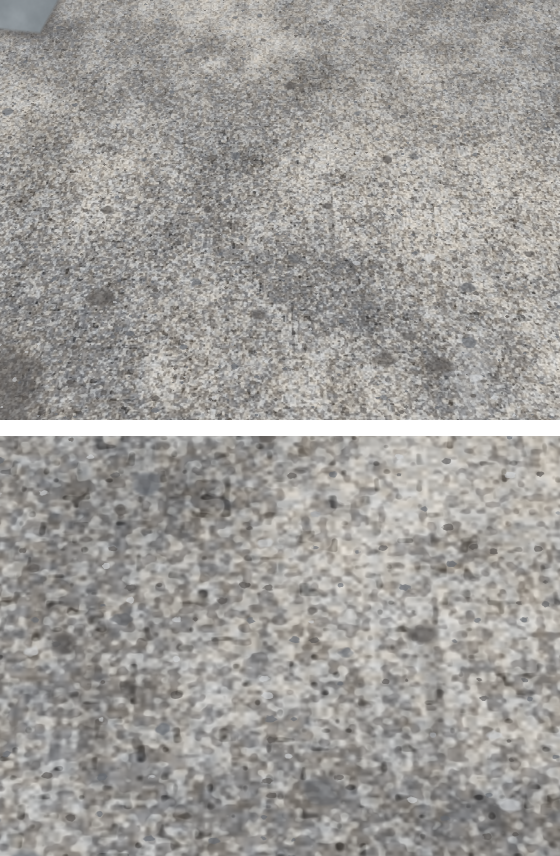
Top, the full canvas; bottom, a detail of the centre.
Reproduce this texture procedurally as a Shadertoy shader.

```glsl
// Weathered concrete floor receding slightly, with cream grit, stains, pebbles and a block corner.

const vec3 CEMENT = vec3(0.550, 0.538, 0.526);
const vec3 GRIT   = vec3(0.722, 0.715, 0.699);
const vec3 DIRT   = vec3(0.330, 0.315, 0.305);
const vec3 SLATE  = vec3(0.390, 0.410, 0.440);
const vec3 CHALK  = vec3(0.830, 0.840, 0.850);
const vec3 BLOCK  = vec3(0.530, 0.560, 0.580);

float hash(vec2 p) {
    vec3 q = fract(vec3(p.xyx) * 0.1031);
    q += dot(q, q.yzx + 33.33);
    return fract((q.x + q.y) * q.z);
}

float noise(vec2 p) {
    vec2 i = floor(p), f = fract(p);
    f = f * f * (3.0 - 2.0 * f);
    float low = mix(hash(i), hash(i + vec2(1, 0)), f.x);
    float high = mix(hash(i + vec2(0, 1)), hash(i + vec2(1, 1)), f.x);
    return mix(low, high, f.y);
}

float fbm(vec2 p) {
    float sum = 0.0, amp = 0.5;
    for (int i = 0; i < 5; i++) {
        sum += amp * noise(p);
        p = mat2(1.6, 1.2, -1.2, 1.6) * p + 7.3;
        amp *= 0.5;
    }
    return sum;
}

// Floor plane coordinates: grains shrink and flatten with height.
vec2 floorPlane(vec2 p) {
    return vec2((p.x - 0.667) * (1.0 + 0.45 * p.y), 1.15 * p.y + 0.36 * p.y * p.y) + 3.0;
}

// Soft blob with a ragged rim.
float stain(vec2 p, vec2 centre, vec2 radii, float softness) {
    float d = length((p - centre) / radii) + 1.1 * (fbm(p * 38.0) - 0.48);
    return 1.0 - smoothstep(1.0 - softness, 1.0 + softness, d);
}

// One optional pebble per cell: x is coverage, y picks its colour.
vec2 pebble(vec2 q, float freq, float share, float seed) {
    vec2 cell = floor(q * freq), f = fract(q * freq);
    vec2 id = cell + seed;
    vec2 centre = 0.3 + 0.4 * vec2(hash(id + 11.0), hash(id + 23.0));
    float radius = mix(0.08, 0.20, hash(id + 37.0));
    vec2 d = (f - centre) * vec2(mix(0.75, 1.1, hash(id + 41.0)), 1.1);
    float rim = length(d) + 0.09 * (noise(q * freq * 9.0) - 0.5);
    float cover = 1.0 - smoothstep(radius - 0.045, radius + 0.045, rim);
    return vec2(cover * step(hash(id), share), hash(id + 53.0));
}

vec3 pebbleColour(float pick) {
    vec3 stone = mix(DIRT, SLATE, smoothstep(0.3, 0.5, pick));
    return mix(stone, CHALK, smoothstep(0.82, 0.88, pick));
}

// Cement with cream grit whose density follows broad worn patches.
vec3 concrete(vec2 q, float height) {
    float worn = fbm(q * 3.2) - 0.48;
    float blotch = fbm(q * 13.0 + 5.0) - 0.48;
    float grain = 0.65 * noise(q * 118.0) + 0.35 * noise(q * 205.0 + 9.0);
    float focus = mix(1.0, 0.62, smoothstep(0.45, 1.0, height));
    float grit = smoothstep(0.34, 0.66, grain + 0.40 * worn + 0.35 * blotch);
    grit = mix(0.5 + 0.8 * (worn + blotch), grit, focus);
    vec3 colour = mix(CEMENT, GRIT, grit);
    colour += 0.22 * focus * (noise(q * 190.0 + 31.0) - 0.5);
    colour += 0.14 * worn + 0.13 * blotch;
    // Small warm and cool tints, then dark pores
    colour += vec3(0.03, 0.005, -0.03) * (noise(q * 75.0 + 60.0) - 0.5 + worn);
    float pore = smoothstep(0.76, 0.94, noise(q * 92.0 + 80.0));
    return colour - 0.17 * focus * pore;
}

vec3 addStains(vec3 colour, vec2 p) {
    // Broad faint damp areas
    float damp = stain(p, vec2(0.76, 0.82), vec2(0.11, 0.06), 0.6)
               + stain(p, vec2(0.57, 0.62), vec2(0.08, 0.05), 0.6)
               + stain(p, vec2(0.09, 0.58), vec2(0.07, 0.12), 0.6);
    colour -= 0.06 * damp;
    // Grimy corner, round spots and chips
    float grime = stain(p, vec2(0.0, 0.06), vec2(0.10, 0.13), 0.5);
    grime += stain(p, vec2(0.915, 0.145), vec2(0.030, 0.018), 0.25);
    grime += stain(p, vec2(1.045, 0.13), vec2(0.030, 0.020), 0.4);
    grime += stain(p, vec2(0.245, 0.29), vec2(0.030, 0.020), 0.3);
    grime += stain(p, vec2(0.615, 0.25), vec2(0.016, 0.012), 0.3);
    // Short worn grooves
    grime += 0.5 * stain(p, vec2(0.79 - 0.12 * (p.y - 0.46), 0.46), vec2(0.008, 0.06), 0.5);
    grime += 0.4 * stain(p, vec2(0.52, 0.43), vec2(0.010, 0.08), 0.5);
    colour = mix(colour, DIRT, 0.55 * min(grime, 1.0));
    float chalk = stain(p, vec2(1.13, 0.11), vec2(0.04, 0.10), 0.6);
    return mix(colour, CHALK, 0.3 * chalk);
}

void mainImage(out vec4 fragColor, in vec2 fragCoord) {
    vec2 p = fragCoord / iResolution.y;
    vec2 q = floorPlane(p);
    vec3 colour = addStains(concrete(q, p.y), p);

    // Pebbles in three sizes, smaller ones more common
    for (int i = 0; i < 3; i++) {
        float size = float(i);
        vec2 stone = pebble(q, 11.0 * exp2(size), 0.07 + 0.04 * size, 17.0 * size);
        colour = mix(colour, pebbleColour(stone.y), 0.62 * stone.x);
    }

    // Blurred block corner with its contact shadow
    vec2 edge = p - vec2(0.10 + 0.55 * (p.y - 0.93), 0.925 + 0.10 * (0.06 - p.x));
    float side = max(edge.x, -edge.y);
    float shadow = 1.0 - smoothstep(-0.01, 0.035, side);
    colour = mix(colour, DIRT, 0.6 * shadow);
    colour = mix(colour, BLOCK + 0.12 * (fbm(p * 25.0) - 0.4), 1.0 - smoothstep(-0.006, 0.006, side));
    fragColor = vec4(clamp(colour, 0.0, 1.0), 1.0);
}
```
